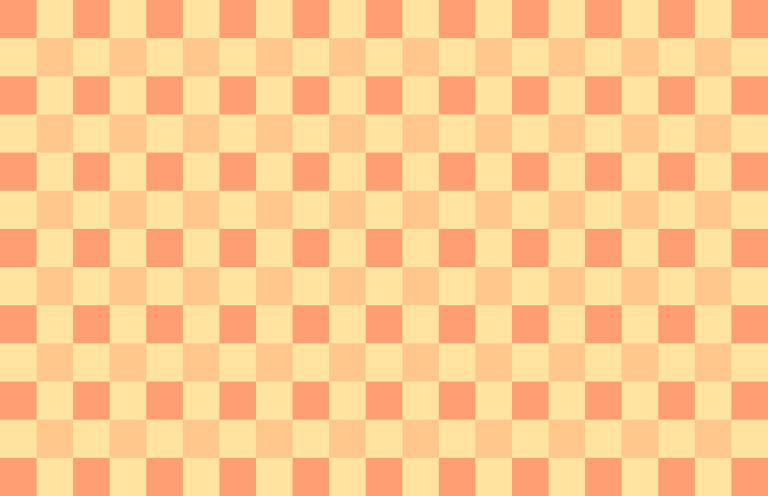
Give the GLSL for this pattern, as a WebGL 1 fragment shader.

```glsl
precision highp float;

// Gingham check: coral and peach rectangles alternate by row on a cream ground.
// Each axis gives the pixel coverage of its even bands; products of the two
// coverages weight the colours, so every edge is smoothed over one pixel.

uniform vec2 u_resolution;

const vec2 CELL_COUNT = vec2(21.0, 13.0); // odd, so all four corners are coral
const vec3 CREAM = vec3(1.00, 0.89, 0.62);
const vec3 CORAL = vec3(1.00, 0.62, 0.45);
const vec3 PEACH = vec3(1.00, 0.78, 0.55);

// Share of a pixel lying in even-numbered bands, for each axis.
vec2 evenBandCoverage(vec2 cell, vec2 pixelSize) {
  vec2 signedDistance = 0.5 - abs(mod(cell + 0.5, 2.0) - 1.0);
  return clamp(0.5 + signedDistance / pixelSize, 0.0, 1.0);
}

void main() {
  vec2 pixelSize = CELL_COUNT / u_resolution; // one pixel, in cells
  vec2 cell = gl_FragCoord.xy * pixelSize;
  vec2 even = evenBandCoverage(cell, pixelSize);
  vec2 odd = 1.0 - even;

  // Even-even cells are coral, odd-odd cells are peach, the rest is cream.
  float coralWeight = even.x * even.y;
  float peachWeight = odd.x * odd.y;
  float creamWeight = 1.0 - coralWeight - peachWeight;
  vec3 color = CORAL * coralWeight + PEACH * peachWeight + CREAM * creamWeight;

  gl_FragColor = vec4(color, 1.0);
}
```
